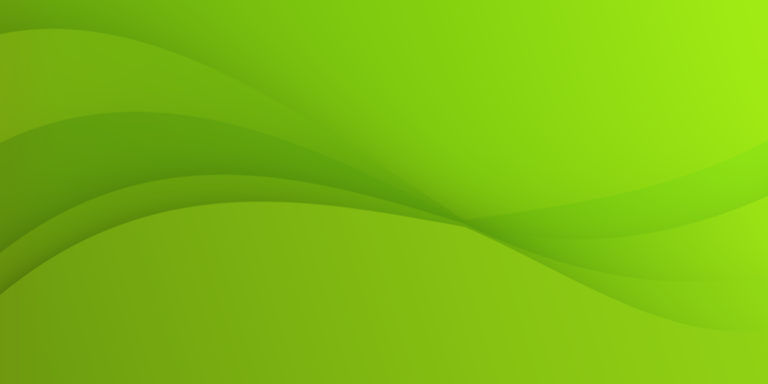
A Shadertoy shader for this background:

```glsl
const float KNOT = 0.605; // where all the ribbons pinch together

// Cubic Bezier height over evenly spaced controls
float bezier(vec4 h, float t) {
    float s = 1.0 - t;
    return dot(h, vec4(s * s * s, 3.0 * s * s * t, 3.0 * s * t * t, t * t * t));
}

// Ribbon edge: one cubic on each side of the knot
float edgeHeight(vec4 left, vec4 right, float x) {
    return x < KNOT ? bezier(left, x / KNOT)
                    : bezier(right, (x - KNOT) / (1.0 - KNOT));
}

// Horizontal ramp with its middle stop at the knot
vec3 ramp(vec3 left, vec3 middle, vec3 right, float x) {
    vec3 nearSide = mix(left, middle, clamp(x / KNOT, 0.0, 1.0));
    return mix(nearSide, right, clamp((x - KNOT) / (1.0 - KNOT), 0.0, 1.0));
}

// Fill below an edge and cast a soft shadow above it
vec3 addWave(vec3 base, vec3 fill, float height, float shadow, float spread, float blur) {
    float shade = shadow * exp(-max(height, 0.0) / spread);
    float cover = smoothstep(blur, -blur, height);
    return mix(base * (1.0 - shade), fill, cover);
}

void mainImage(out vec4 fragColor, in vec2 fragCoord) {
    vec2 uv = fragCoord / iResolution.xy;
    float x = uv.x;
    float blur = max(0.003, 0.8 / iResolution.y);

    // Diagonal tone coordinate, brighter towards the upper right
    float tone = x + 0.15 * (uv.y - 0.4);

    // Backdrop
    vec3 color = ramp(vec3(0.42, 0.68, 0.05), vec3(0.52, 0.82, 0.06),
                      vec3(0.63, 0.92, 0.08), x + 0.12 * (uv.y - 0.75));

    // Upper ribbon, fading to a faint edge on the right
    float edge = edgeHeight(vec4(0.911, 0.994, 0.687, 0.427),
                            vec4(0.427, 0.466, 0.495, 0.635), x);
    vec3 fill = ramp(vec3(0.47, 0.68, 0.06), vec3(0.44, 0.74, 0.05),
                     vec3(0.57, 0.90, 0.08), tone);
    color = addWave(color, fill, uv.y - edge, 0.13 * (1.0 - x), 0.12, blur);

    // Deep green ribbon
    edge = edgeHeight(vec4(0.628, 0.823, 0.630, 0.422),
                      vec4(0.422, 0.341, 0.372, 0.490), x);
    fill = ramp(vec3(0.38, 0.60, 0.05), vec3(0.40, 0.70, 0.05),
                vec3(0.61, 0.89, 0.08), tone);
    color = addWave(color, fill, uv.y - edge, mix(0.03, 0.07, x), 0.08, blur);

    // Narrow ribbon
    edge = edgeHeight(vec4(0.341, 0.656, 0.544, 0.417),
                      vec4(0.417, 0.286, 0.237, 0.284), x);
    fill = ramp(vec3(0.41, 0.61, 0.05), vec3(0.44, 0.71, 0.05),
                vec3(0.58, 0.86, 0.08), tone);
    color = addWave(color, fill, uv.y - edge, mix(0.13, 0.03, x), 0.07, blur);

    // Foreground hill
    edge = edgeHeight(vec4(0.232, 0.565, 0.482, 0.409),
                      vec4(0.409, 0.297, 0.102, 0.143), x);
    fill = ramp(vec3(0.43, 0.62, 0.06), vec3(0.53, 0.76, 0.07),
                vec3(0.57, 0.83, 0.08), tone);
    color = addWave(color, fill, uv.y - edge, mix(0.19, 0.02, x), 0.05, blur);

    // Olive tint along the left border
    float border = 1.0 - smoothstep(0.0, 0.08, x);
    color *= mix(vec3(1.0), vec3(1.02, 0.97, 1.0), border);

    fragColor = vec4(color, 1.0);
}
```
